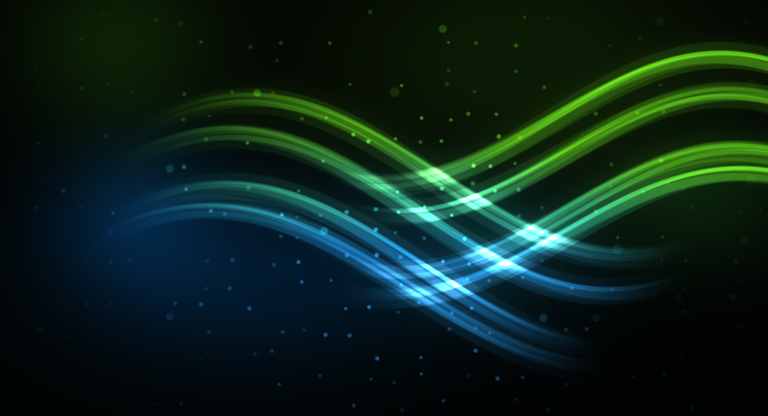
This background is drawn by a Shadertoy shader. Its source:

```glsl
// Crossing ribbons of green and blue light over a dark, softly lit field with floating dots.

const float PI = 3.14159;
const int RIBBONS = 4;
const int STRANDS = 5;
const vec3 LIME = vec3(0.40, 0.84, 0.10);
const vec3 TEAL = vec3(0.24, 0.78, 0.56);
const vec3 AZURE = vec3(0.13, 0.52, 0.82);
const vec3 BASE = vec3(0.004, 0.012, 0.010);
const vec3 CROSS_TINT = vec3(1.0, 0.90, 0.72);
const float CORE_WIDTH = 0.0048;
const float VEIL_WIDTH = 0.027;
const float CORE_GAIN = 0.50;
const float VEIL_GAIN = 0.12;
const float CROSS_GAIN = 1.5;

// Each ribbon: one turning point (xy) and the next one (zw), in canvas heights.
const vec4 FALLING[RIBBONS] = vec4[RIBBONS](
    vec4(0.601, 0.772, 1.514, 0.394), vec4(0.553, 0.692, 1.466, 0.305),
    vec4(0.541, 0.562, 1.490, 0.171), vec4(0.505, 0.507, 1.466, 0.130));
const vec4 RISING[RIBBONS] = vec4[RIBBONS](
    vec4(0.925, 0.572, 1.731, 0.873), vec4(0.962, 0.493, 1.755, 0.786),
    vec4(0.962, 0.356, 1.767, 0.651), vec4(0.938, 0.298, 1.779, 0.596));

float hash(vec2 p) {
    vec3 q = fract(vec3(p.xyx) * 0.1031);
    q += dot(q, q.yzx + 33.33);
    return fract((q.x + q.y) * q.z);
}

float glow(vec2 p, vec2 center, vec2 radius) {
    vec2 d = (p - center) / radius;
    return exp(-dot(d, d));
}

// Light shifts from azure below to lime above, leaning lime to the right.
vec3 lightColor(vec2 p) {
    float h = p.y + 0.10 * (p.x - 0.9);
    vec3 c = mix(AZURE, TEAL, smoothstep(0.38, 0.54, h));
    return mix(c, LIME, smoothstep(0.52, 0.70, h));
}

// Signed distance to the cosine curve through two turning points.
float curveDistance(vec2 p, vec4 turns) {
    vec2 span = turns.zw - turns.xy;
    float t = PI * (p.x - turns.x) / span.x;
    float y = turns.y + span.y * (0.5 - 0.5 * cos(t));
    float slope = 0.5 * PI * span.y / span.x * sin(t);
    return (p.y - y) / sqrt(1.0 + slope * slope);
}

// A bright core with wider, fainter strands drifting around it.
float ribbon(vec2 p, vec4 turns, float seed) {
    float d = curveDistance(p, turns);
    float soft = 1.2 / iResolution.y;
    float sum = 0.0;
    for (int k = 0; k < STRANDS; k++) {
        float f = float(k) / float(STRANDS - 1);
        float drift = 0.012 * sin(2.6 * p.x + 2.1 * float(k) + seed) - 0.012;
        float offset = k == 0 ? 0.0 : drift;
        float width = mix(CORE_WIDTH, VEIL_WIDTH, f * f);
        float gain = mix(CORE_GAIN, VEIL_GAIN, sqrt(f));
        float shine = k == 0 ? 0.75 + 0.25 * sin(4.0 * p.x + seed) : 1.0;
        sum += gain * shine * (1.0 - smoothstep(width - soft, width + soft, abs(d - offset)));
    }
    return sum + 0.07 * exp(-d * d / 0.0016);
}

// Scattered discs, one per grid cell at most.
float dots(vec2 p, float cell, float radius, float chance, float seed) {
    vec2 id = floor(p / cell);
    vec2 key = id + seed;
    vec2 jitter = vec2(hash(key + 11.0), hash(key + 47.0));
    vec2 center = (id + mix(vec2(0.25), vec2(0.75), jitter)) * cell;
    float r = radius * mix(0.7, 1.15, hash(key + 71.0));
    float soft = 1.2 / iResolution.y;
    float disc = 1.0 - smoothstep(r - soft, r + soft, length(p - center));
    return disc * step(hash(key), chance) * mix(0.3, 1.0, hash(key + 93.0));
}

void mainImage(out vec4 fragColor, in vec2 fragCoord) {
    vec2 p = fragCoord / iResolution.y;

    // Background glows
    vec3 color = BASE;
    color += vec3(0.045, 0.115, 0.010) * glow(p, vec2(0.28, 0.90), vec2(0.24, 0.22));
    color += vec3(0.045, 0.095, 0.008) * glow(p, vec2(1.25, 0.86), vec2(0.48, 0.28));
    color += vec3(0.030, 0.100, 0.030) * glow(p, vec2(1.68, 0.52), vec2(0.24, 0.16));
    color += vec3(0.005, 0.100, 0.190) * glow(p, vec2(0.32, 0.48), vec2(0.20, 0.18));
    color += vec3(0.005, 0.085, 0.165) * glow(p, vec2(0.60, 0.33), vec2(0.42, 0.22));
    color += vec3(0.015, 0.100, 0.120) * glow(p, vec2(1.15, 0.40), vec2(0.26, 0.17));

    // Two ribbon families, faded at their ends
    float falling = 0.0;
    float rising = 0.0;
    for (int i = 0; i < RIBBONS; i++) {
        vec4 a = FALLING[i];
        vec4 b = RISING[i];
        float tail = mix(1.47, 1.68, smoothstep(0.15, 0.33, a.w));
        float fadeA = smoothstep(a.x - 0.30, a.x + 0.30, p.x) * (1.0 - smoothstep(tail - 0.42, tail, p.x));
        float fadeB = smoothstep(b.x - 0.15, b.x + 0.25, p.x);
        falling += fadeA * ribbon(p, a, float(i) * 1.7);
        rising += fadeB * ribbon(p, b, float(i) * 2.3 + 1.0);
    }
    vec3 light = lightColor(p);
    color += light * (falling + rising) * 0.85;
    color += mix(light, CROSS_TINT, 0.55) * falling * rising * CROSS_GAIN;

    // Floating dots, densest around the crossing
    float density = glow(p, vec2(0.92, 0.48), vec2(0.62, 0.55));
    float center = glow(p, vec2(1.05, 0.42), vec2(0.22, 0.28));
    float specks = dots(p, 0.058, 0.0045, 0.15 + 0.35 * density + 0.3 * center, 5.0);
    float discs = dots(p, 0.17, 0.0115, 0.32, 29.0);
    color += light * (specks * (0.75 * density + 0.4 * center) + discs * 0.55 * density);

    fragColor = vec4(min(color, 1.0), 1.0);
}
```
